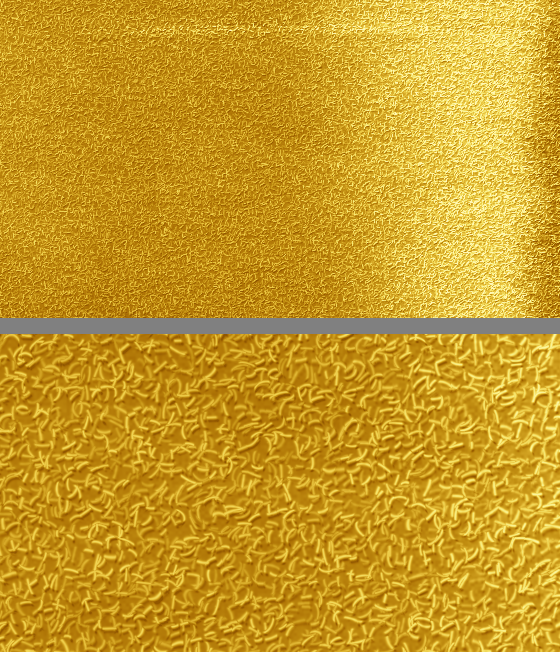
Top, the full canvas; bottom, a detail of the centre.
A WebGL 2 fragment shader for this texture:

```glsl
#version 300 es
precision highp float;

uniform vec2 u_resolution;
out vec4 fragColor;

float hash(vec2 p) {
    return fract(sin(dot(p, vec2(127.1, 311.7))) * 43758.5453);
}

float noise(vec2 p) {
    vec2 i = floor(p), f = fract(p);
    f = f * f * (3.0 - 2.0 * f);
    return mix(mix(hash(i), hash(i + vec2(1, 0)), f.x),
               mix(hash(i + vec2(0, 1)), hash(i + vec2(1, 1)), f.x), f.y);
}

// Short bent ridges, two per cell: x = lit crest, y = shadow beneath it
vec2 ridges(vec2 p, float flatness, float softness) {
    vec2 cell = floor(p), crest = vec2(0.0);
    for (int n = 0; n < 18; n++) {
        vec2 id = cell + vec2(n % 3 - 1, n / 3 % 3 - 1);
        vec2 seed = id + 217.0 * float(n / 9);
        vec2 jitter = vec2(hash(seed), hash(seed + 37.2)) - 0.5;
        float angle = (0.8 + 2.6 * (hash(seed + 71.9) - 0.5)) * (1.0 - flatness);
        float halfLength = mix(0.2, 0.6, hash(seed + 13.4));
        float bend = 1.3 * (hash(seed + 91.3) - 0.5);
        float strength = mix(0.3, 1.0, hash(seed + 53.6));

        float c = cos(angle), s = sin(angle);
        mat2 toLocal = mat2(c, -s, s, c);
        vec2 q = toLocal * (p - id - 0.5 - 0.9 * jitter);
        q.y += bend * q.x * q.x;
        vec2 away = vec2(sign(q.x) * max(abs(q.x) - halfLength, 0.0), q.y);
        vec2 below = away + toLocal * vec2(-0.14, 0.27);
        vec2 falloff = exp(-vec2(dot(away, away), dot(below, below)) / (softness * softness));
        crest = max(crest, strength * falloff);
    }
    return crest;
}

// Gold from deep brown to near white, one step per unit of tone
vec3 gold(float tone) {
    vec3 ramp[8] = vec3[8](
        vec3(0.57, 0.34, 0.00), vec3(0.68, 0.45, 0.02),
        vec3(0.76, 0.56, 0.07), vec3(0.84, 0.66, 0.15),
        vec3(0.92, 0.78, 0.26), vec3(0.96, 0.89, 0.41),
        vec3(0.98, 0.95, 0.58), vec3(1.00, 0.97, 0.72));
    float t = clamp(tone, 0.0, 6.999);
    int i = int(t);
    return mix(ramp[i], ramp[i + 1], fract(t));
}

void main() {
    vec2 uv = gl_FragCoord.xy / u_resolution;
    vec2 p = gl_FragCoord.xy / u_resolution.y;

    // Broad sheen: dull left, bright band on the right, dark right edge
    float x = uv.x + 0.03 * (noise(p * vec2(3.0, 9.0)) - 0.5) + 0.03 * (noise(p * 70.0) - 0.5);
    float sheen = smoothstep(0.48, 0.87, x + 0.1 * (uv.y - 0.5));
    float edge = smoothstep(0.91, 1.0, x - 0.04 * (uv.y - 0.5));
    float tone = 1.85 + 0.35 * (1.0 - smoothstep(0.0, 0.22, x)) + 2.7 * sheen - 2.6 * edge;
    tone -= 0.4 * (1.0 - smoothstep(0.0, 0.3, uv.y)) * (1.0 - smoothstep(0.2, 0.6, x));

    // Bright crease near the top, with a fainter glow around it
    float creaseY = uv.y - 0.905 + 0.012 * (noise(vec2(p.x * 5.0, 4.0)) - 0.5);
    float crease = (exp(-creaseY * creaseY / 0.0002) + 0.35 * exp(-creaseY * creaseY / 0.003))
                 * smoothstep(0.05, 0.4, x) * (1.0 - smoothstep(0.65, 0.85, x));
    tone += 0.8 * crease;

    // Faint horizontal streaks and cloudy unevenness
    float streak = noise(p * vec2(4.0, 75.0)) - 0.5;
    tone += streak * mix(0.35, 0.8, sheen) + 0.3 * (noise(p * vec2(9.0, 14.0)) - 0.5);

    // Embossed grain, flatter and stronger where the light is strong
    float gloss = clamp(max(sheen, crease), 0.0, 1.0);
    vec2 warp = vec2(noise(p * 45.0), noise(p * 45.0 + 19.0)) * 0.006;
    float softness = max(0.14, 0.45 * 82.0 / u_resolution.y);
    vec2 crest = ridges((p + warp) * 82.0, 0.35 * gloss, softness);
    float relief = 1.3 * crest.x - 0.7 * crest.y * (1.0 - crest.x) - 0.22;
    tone += relief * mix(2.5, 3.6, gloss);

    // Fine glitter
    tone += (noise(p * 290.0) - 0.5) * mix(0.5, 2.2, gloss);

    fragColor = vec4(gold(tone), 1.0);
}
```
